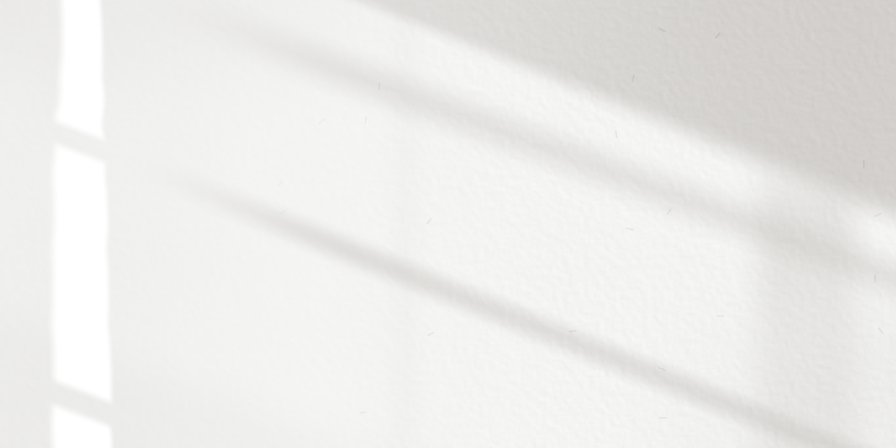
A Shadertoy shader for this background:

```glsl
// Window light falling across a pale plaster wall: slanted soft shadow bars,
// a shaded upper right corner and a bright upright strip at the left.
// Each shadow is a smooth band; layered noise gives the plaster its relief.

const vec3 LIT = vec3(0.957, 0.959, 0.953);
const vec3 SHADE = vec3(0.815, 0.803, 0.790);
const vec3 GLOW = vec3(1.0);

float hash(vec2 p) {
    vec3 q = fract(vec3(p.xyx) * 0.1031);
    q += dot(q, q.yzx + 33.33);
    return fract((q.x + q.y) * q.z);
}

float valueNoise(vec2 p) {
    vec2 cell = floor(p), f = fract(p);
    f = f * f * (3.0 - 2.0 * f);
    float low = mix(hash(cell), hash(cell + vec2(1, 0)), f.x);
    float high = mix(hash(cell + vec2(0, 1)), hash(cell + vec2(1, 1)), f.x);
    return mix(low, high, f.y);
}

float fbm(vec2 p) {
    float sum = 0.0, amplitude = 0.5;
    for (int i = 0; i < 3; i++) {
        sum += amplitude * valueNoise(p);
        p = p * 2.03 + 17.0;
        amplitude *= 0.5;
    }
    return sum;
}

// One inside a band around center, with blurred borders.
float band(float v, float center, float halfWidth, float blur) {
    return 1.0 - smoothstep(halfWidth - blur, halfWidth + blur, abs(v - center));
}

// Depth below a line that falls to the right with the given slope.
float depthBelow(vec2 p, float slope) {
    return p.y - slope * p.x;
}

// Darkening of the wall from the window frame, 0 lit to 1 shaded.
float wallShade(vec2 p) {
    float rightward = smoothstep(0.7, 2.0, p.x);
    float edgeBlur = mix(0.022, 0.05, rightward);
    float corner = 1.0 - smoothstep(-edgeBlur, edgeBlur, depthBelow(p, 0.4) + 0.318);
    corner *= mix(0.58, 0.94, smoothstep(0.75, 1.9, p.x));

    float upperBar = band(depthBelow(p, 0.375), -0.128, 0.035, 0.045);
    upperBar *= 0.5 * smoothstep(0.3, 0.85, p.x);
    float lowerBar = band(depthBelow(p, 0.405), 0.245, 0.026, 0.026);
    lowerBar *= 0.58 * smoothstep(0.26, 0.8, p.x);

    // Upright posts: a faint one mid wall and a broad one at the right.
    float faintPost = 0.08 * band(p.x, 0.905, 0.03, 0.035);
    float broadPost = band(p.x, 1.80, 0.11, 0.06) * smoothstep(0.3, 0.5, p.y);
    broadPost *= mix(0.48, 0.28, smoothstep(0.5, 0.8, p.y));

    // Broad falloff toward the borders and the lower right.
    float ambient = 0.13 * (1.0 - smoothstep(0.1, 0.75, p.x));
    ambient += 0.20 * smoothstep(1.3, 2.0, p.x) * smoothstep(0.45, 0.9, p.y);
    ambient += 0.10 * smoothstep(0.62, 0.78, depthBelow(p, 0.36));
    ambient += 0.12 * (1.0 - smoothstep(0.0, 0.3, p.y)) * (1.0 - smoothstep(0.5, 1.1, p.x));

    float light = (1.0 - corner) * (1.0 - upperBar) * (1.0 - lowerBar);
    light *= (1.0 - faintPost) * (1.0 - broadPost) * (1.0 - ambient);
    return 1.0 - light;
}

// Bright upright strip, cut by two slanted bars.
float brightStrip(vec2 p) {
    float wobble = 0.008 * (valueNoise(vec2(3.0, p.y * 18.0)) - 0.5);
    float left = mix(0.136, 0.116, smoothstep(0.1, 0.4, p.y)) + wobble;
    float right = mix(0.224, 0.249, p.y) + wobble;
    float strip = smoothstep(left - 0.012, left + 0.014, p.x);
    strip *= 1.0 - smoothstep(right - 0.008, right + 0.009, p.x);
    float depth = depthBelow(p, 0.38);
    float cuts = max(band(depth, 0.249, 0.025, 0.012), band(depth, 0.831, 0.027, 0.012));
    return strip * (1.0 - cuts);
}

// Slope of the plaster surface toward the light.
float plasterRelief(vec2 p) {
    vec2 q = p * 85.0;
    return fbm(q) - fbm(q + vec2(0.45, -0.4));
}

// Sparse short nicks, one possible per cell, each with its own tilt.
float nicks(vec2 p) {
    vec2 grid = p * 9.0, cell = floor(grid);
    vec2 offset = fract(grid) - 0.25 - 0.5 * vec2(hash(cell), hash(cell + 31.0));
    float angle = 6.283 * hash(cell + 57.0);
    vec2 along = vec2(cos(angle), sin(angle));
    float t = clamp(dot(offset, along), -0.06, 0.06);
    float mark = 1.0 - smoothstep(0.005, 0.03, length(offset - along * t));
    return mark * step(0.87, hash(cell + 83.0));
}

void mainImage(out vec4 fragColor, in vec2 fragCoord) {
    // Two units wide, one unit high, with y measured downward.
    vec2 uv = fragCoord / iResolution.xy;
    vec2 p = vec2(2.0 * uv.x, 1.0 - uv.y);

    vec3 color = mix(LIT, SHADE, wallShade(p));
    float roughness = mix(0.012, 0.035, smoothstep(0.6, 1.3, p.x));
    color += roughness * plasterRelief(p);
    color += 0.008 * (fbm(p * vec2(7.0, 5.0)) - 0.44);
    color -= 0.05 * nicks(p) * smoothstep(0.3, 1.1, p.x);
    color = mix(color, GLOW, brightStrip(p));
    fragColor = vec4(clamp(color, 0.0, 1.0), 1.0);
}
```
